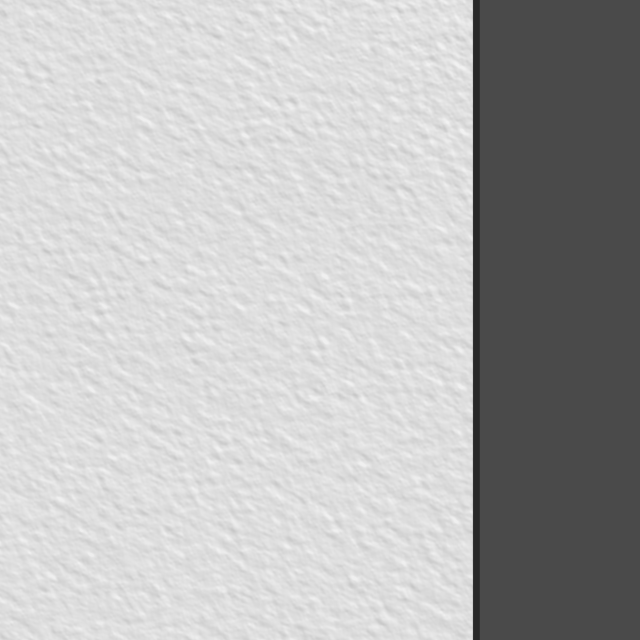
Write a WebGL 2 fragment shader that draws this texture.

```glsl
#version 300 es
precision highp float;

#define PAPER_EDGE 0.7390
#define PANEL_EDGE 0.7497
#define GRAIN_FREQ 82.0
#define GRAIN_STRETCH 0.72
#define RELIEF_STEP 0.0019
#define RELIEF_GAIN 0.125
#define LIGHT_ANGLE 1.02

uniform vec2 u_resolution;
out vec4 fragColor;

const vec3 PAPER = vec3(0.868);
const vec3 PANEL = vec3(0.29);
const vec3 GROOVE = vec3(0.155);

float hash(vec2 cell) {
    vec3 q = fract(vec3(cell.xyx) * 0.1031);
    q += dot(q, q.yzx + 33.33);
    return fract((q.x + q.y) * q.z);
}

float valueNoise(vec2 p) {
    vec2 i = floor(p), f = fract(p);
    vec2 w = f * f * f * (f * (f * 6.0 - 15.0) + 10.0);
    float low = mix(hash(i), hash(i + vec2(1, 0)), w.x);
    float high = mix(hash(i + vec2(0, 1)), hash(i + vec2(1, 1)), w.x);
    return mix(low, high, w.y);
}

// Height of the paper grain, turning the lattice at every octave
float grainHeight(vec2 p) {
    const mat2 turn = mat2(0.8, 0.6, -0.6, 0.8);
    float height = 0.0, weight = 1.0;
    p = p * GRAIN_FREQ + 200.0;
    for (int octave = 0; octave < 3; octave++) {
        height += weight * valueNoise(p);
        p = turn * p * 1.83 + 17.3;
        weight *= 0.42;
    }
    return height;
}

// Slope towards the light, with ridges stretched across it
float relief(vec2 uv) {
    vec2 light = vec2(cos(LIGHT_ANGLE), sin(LIGHT_ANGLE));
    vec2 ridge = vec2(light.y, -light.x);
    vec2 p = vec2(dot(uv, ridge) * GRAIN_STRETCH, dot(uv, light));
    vec2 offset = vec2(0.0, RELIEF_STEP);
    return grainHeight(p - offset) - grainHeight(p + offset);
}

void main() {
    vec2 uv = gl_FragCoord.xy / u_resolution;
    float soft = 0.75 / u_resolution.x;

    // Embossed paper, a little rougher towards the upper right
    float corner = smoothstep(0.75, 1.25, length(uv * vec2(0.9, 0.85)));
    float shade = relief(uv) * RELIEF_GAIN * (1.0 + 0.4 * corner);
    float patches = 0.008 * (valueNoise(uv * 7.0) - 0.5);
    vec3 color = PAPER + clamp(shade, -0.13, 0.07) + patches + 0.01 * corner;

    // Dark groove, then the flat panel
    color = mix(color, GROOVE, smoothstep(-soft, soft, uv.x - PAPER_EDGE));
    color = mix(color, PANEL, smoothstep(-soft, soft, uv.x - PANEL_EDGE));
    fragColor = vec4(color, 1.0);
}
```
